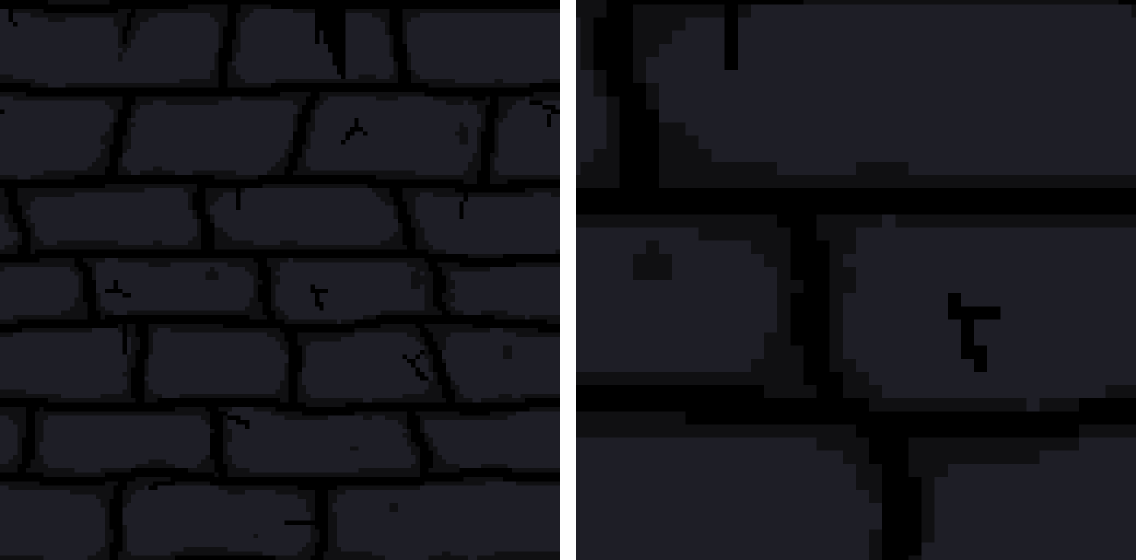
Left: the whole. Right: its middle third, enlarged.
Reproduce this texture procedurally as a WebGL 1 fragment shader.

```glsl
precision highp float;
// Dark, pixelated stone wall: seven wavy courses of uneven blocks in one tile.
// Each texel measures its distance to the course edges and upright joints;
// black mortar, a dim rim and hashed cracks are then picked by that distance.
uniform vec2 u_resolution;

const float TEXELS = 128.0;       // texels across the tile
const float COURSES = 7.0;
const float WAVES = 7.0;          // bends along each course edge
const float WAVE_HEIGHT = 3.2;    // all lengths below are in texels
const float BED_HALF = 1.05;      // half width of the level mortar
const float JOINT_EXTRA = 0.25;   // added half width of upright mortar
const float RIM_REACH = 2.2;
const float RIM_ROUGHNESS = 1.7;
const float CORNER_ROUNDING = 5.0;
const float CRACK_HALF = 0.52;
const float STUB_DEPTH = 0.38;    // share of the course a broken joint spans
const float NO_JOINT = -1.0;
const vec2 WEDGE_ROOT = vec2(75.0, 126.0);
const vec2 WEDGE_TIP = vec2(78.5, 109.5);
const float WEDGE_HALF = 3.6;
const vec3 FACE = vec3(0.116, 0.116, 0.148);
const vec3 RIM = vec3(0.064, 0.064, 0.072);
const vec3 MORTAR = vec3(0.0);

float hash(vec2 p) {
  vec3 q = fract(p.xyx * 0.1031);
  q += dot(q, q.yzx + 33.33);
  return fract((q.x + q.y) * q.z);
}

// Value noise along a line, repeating after the given period.
float noise(float x, float period, float seed) {
  float i = floor(x), f = fract(x);
  f = f * f * (3.0 - 2.0 * f);
  return mix(hash(vec2(mod(i, period), seed)),
             hash(vec2(mod(i + 1.0, period), seed)), f);
}

float wrap(float d) { return mod(d + 0.5 * TEXELS, TEXELS) - 0.5 * TEXELS; }

float smoothMin(float a, float b, float k) {
  float h = max(k - abs(a - b), 0.0) / k;
  return min(a, b) - 0.25 * k * h * h;
}

float segment(vec2 p, vec2 along) {
  return length(p - along * clamp(dot(p, along) / dot(along, along), 0.0, 1.0));
}

// Course layout, top to bottom: top height, then three joint centres.
vec4 layout(float r) {
  return r < 0.5 ? vec4(127.2, 51.9, 91.5, 28.0)
       : r < 1.5 ? vec4(106.7, 27.9, 68.8, 112.3)
       : r < 2.5 ? vec4(86.8, 4.3, 46.5, 92.2)
       : r < 3.5 ? vec4(69.3, 20.0, 61.0, 100.5)
       : r < 4.5 ? vec4(53.3, 32.5, 67.3, 100.3)
       : r < 5.5 ? vec4(35.7, 6.0, 49.5, 96.0)
       : vec4(18.5, 26.7, 73.3, NO_JOINT);
}

// Sideways drift of each joint from top to bottom.
vec3 lean(float r) {
  return r < 0.5 ? vec3(-2.8, 1.7, -4.0)
       : r < 1.5 ? vec3(-4.2, -5.8, -3.0)
       : r < 3.5 ? vec3(4.2, 2.1, 3.3)
       : r < 4.5 ? vec3(-1.5, 1.3, 7.5)
       : vec3(-1.2, 3.0 * step(r, 5.5) - 0.5, 3.3);
}

float topEdge(float r, float x) {
  float row = mod(r, COURSES);
  float wave = noise(x * WAVES / TEXELS, WAVES, row + 11.0) - 0.5;
  return layout(row).x - TEXELS * step(COURSES - 0.5, r) + wave * WAVE_HEIGHT;
}

vec3 wall(vec2 p) {
  // Find the course that holds this texel
  float wedgeAt = (WEDGE_ROOT.y - p.y) / (WEDGE_ROOT.y - WEDGE_TIP.y);
  if (p.y > topEdge(0.0, p.x)) p.y -= TEXELS;
  float row = 0.0;
  for (int i = 1; i < 7; i++)
    if (p.y <= topEdge(float(i), p.x)) row = float(i);
  float top = topEdge(row, p.x), bottom = topEdge(row + 1.0, p.x);
  float depth = (top - p.y) / (top - bottom);

  // Level beds and leaning joints
  float bed = min(top - p.y, p.y - bottom), joint = TEXELS;
  vec4 course = layout(row);
  vec3 drift = lean(row);
  for (int i = 0; i < 3; i++) {
    float id = float(i), centre = course[i + 1];
    float bend = 2.0 * noise(depth * 3.0, 8.0, row * 3.0 + id + 40.0) - 1.0;
    float d = abs(wrap(p.x - centre - drift[i] * (depth - 0.5) - bend));
    if (row < 0.5 && i == 2) d += 0.6 + 12.0 * max(depth - STUB_DEPTH, 0.0);
    if (centre > NO_JOINT) joint = min(joint, d - JOINT_EXTRA);
  }
  float rough = noise(p.x / 6.0, 64.0, row + 70.0 + floor(depth * 3.0) * 9.0) - 0.5;
  float rim = smoothMin(bed, joint, CORNER_ROUNDING) - RIM_REACH - rough * RIM_ROUGHNESS;
  float ink = min(bed, joint) - BED_HALF;

  // Two hashed cracks per course: hanging or loose, some forked, and a pit
  for (int k = 0; k < 2; k++) {
    vec2 seed = vec2(row + 3.0, float(k) * 17.0 + 5.0);
    float kind = hash(seed + 31.0), turn = hash(seed + 53.0);
    float x0 = TEXELS * 0.5 * (float(k) + hash(seed));
    float hanging = step(kind, 0.45);
    float y0 = topEdge(row, x0) - mix(3.0 + 6.0 * turn, 0.0, hanging);
    vec2 q = vec2(wrap(p.x - x0), p.y - y0);
    float angle = mix(6.28 * turn, -1.9 + 0.6 * turn, hanging);
    vec2 along = vec2(cos(angle), sin(angle)) * (4.5 + 5.0 * hash(seed + 71.0));
    float crack = segment(q, along);
    if (kind > 0.75) crack = min(crack, segment(q - along * 0.3, along.yx * vec2(-0.45, 0.45)));
    ink = min(ink, crack - CRACK_HALF);
    vec2 pit = vec2(wrap(q.x - 24.0), p.y - mix(bottom, top, 0.3 + 0.4 * turn));
    rim = min(rim, length(pit * vec2(1.2, 0.8)) - 1.9 * kind * kind);
  }

  // Tapering split in the top course
  if (wedgeAt > 0.0 && wedgeAt < 1.0) {
    float split = abs(p.x - mix(WEDGE_ROOT.x, WEDGE_TIP.x, wedgeAt));
    ink = min(ink, split - mix(WEDGE_HALF, 0.5, wedgeAt));
  }
  return ink < 0.0 ? MORTAR : rim < 0.0 ? RIM : FACE;
}

void main() {
  // Four samples smooth texel borders that fall inside a canvas pixel
  vec3 sum = vec3(0.0);
  for (int i = 0; i < 4; i++) {
    vec2 offset = vec2(mod(float(i), 2.0), floor(float(i) * 0.5)) * 0.5 - 0.25;
    vec2 uv = (gl_FragCoord.xy + offset) / u_resolution;
    sum += wall(floor(uv * TEXELS) + 0.5);
  }
  gl_FragColor = vec4(sum * 0.25, 1.0);
}
```
